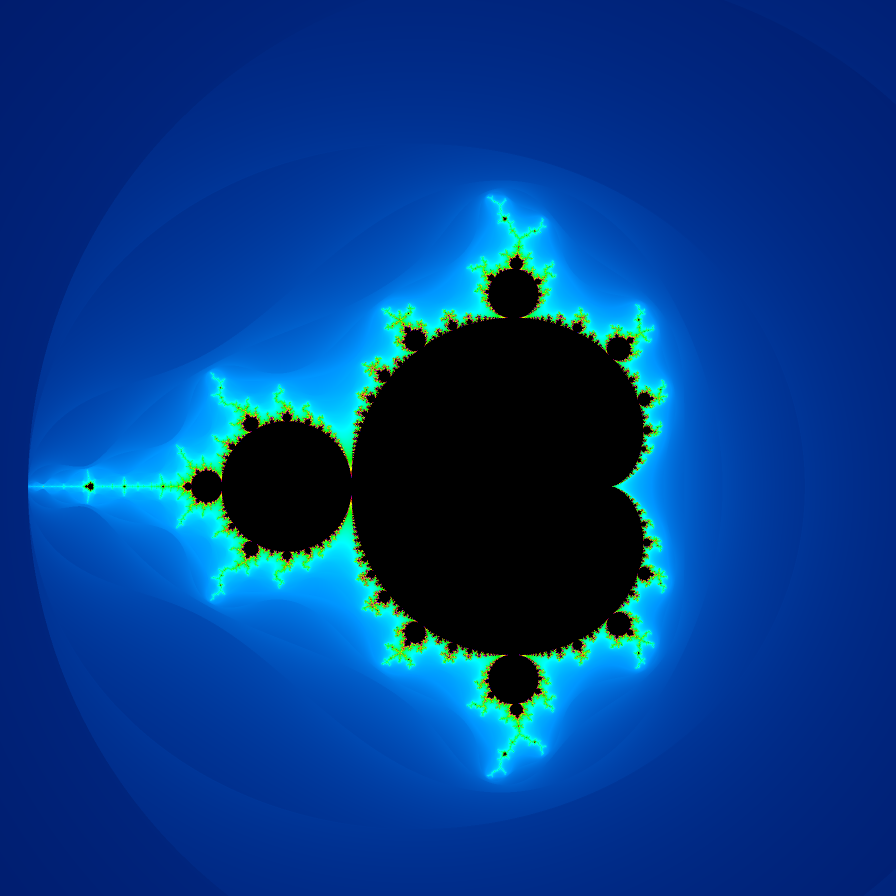
Write a Shadertoy shader that draws this background.

```glsl
// Escape-time fractal of z -> z*z + c over the complex plane.
// A tight bailout radius leaves faint arcs in the smooth escape count,
// which drives a hue sweep from deep blue through cyan, green and red.

#define VIEW_CENTER vec2(-0.378, 0.1486)
#define VIEW_HEIGHT 3.46
#define MAX_STEPS 100
#define BAILOUT 2.0
#define HUE_START 0.633
#define HUE_PER_STEP 0.01
#define VALUE_START 0.33
#define VALUE_PER_STEP 0.105
#define SAMPLES 2

vec2 complexSquare(vec2 z) {
    return vec2(z.x * z.x - z.y * z.y, 2.0 * z.x * z.y);
}

// Fractional number of steps before escape, or -1 inside the set
float escapeCount(vec2 c) {
    vec2 z = vec2(0.0);
    for (int i = 1; i <= MAX_STEPS; i++) {
        z = complexSquare(z) + c;
        if (dot(z, z) > BAILOUT * BAILOUT) {
            return max(float(i) - log2(log(length(z))), 0.0);
        }
    }
    return -1.0;
}

// Fully saturated colour wheel
vec3 hueColor(float hue) {
    vec3 wheel = abs(fract(hue + vec3(0.0, 2.0, 1.0) / 3.0) * 6.0 - 3.0);
    return clamp(wheel - 1.0, 0.0, 1.0);
}

vec3 escapeColor(float steps) {
    if (steps < 0.0) return vec3(0.0);
    float value = min(VALUE_START + VALUE_PER_STEP * steps, 1.0);
    return value * hueColor(HUE_START - HUE_PER_STEP * steps);
}

void mainImage(out vec4 fragColor, in vec2 fragCoord) {
    vec3 total = vec3(0.0);

    // Average a small grid of samples to smooth the edges
    for (int y = 0; y < SAMPLES; y++) {
        for (int x = 0; x < SAMPLES; x++) {
            vec2 offset = (vec2(x, y) + 0.5) / float(SAMPLES) - 0.5;
            vec2 plane = (fragCoord + offset - 0.5 * iResolution.xy) / iResolution.y;
            total += escapeColor(escapeCount(VIEW_CENTER + VIEW_HEIGHT * plane));
        }
    }
    fragColor = vec4(total / float(SAMPLES * SAMPLES), 1.0);
}
```
